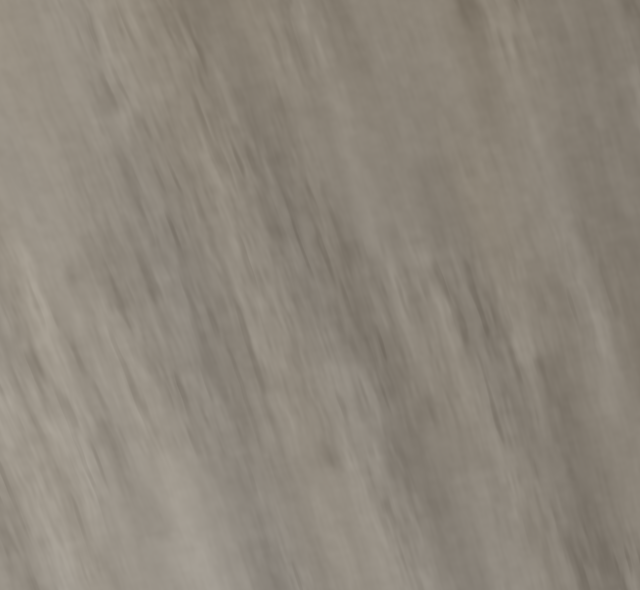
Write a Shadertoy shader that draws this texture.

```glsl
const vec3 DARK_WOOD = vec3(0.488, 0.458, 0.415);
const vec3 LIGHT_WOOD = vec3(0.622, 0.594, 0.550);
const vec3 WARM_SHIFT = vec3(0.012, 0.002, -0.016);
const float BASE_TONE = 0.55;
const vec2 LIGHT_FALLOFF = vec2(-0.56, -0.28);
const float GRAIN_SLOPE = 0.40;      // lean of the grain at the left edge
const float GRAIN_FAN = 0.12;        // how much the lean lessens to the right
const float END_SLOPE = 0.22;
const float PLANK_WIDTH = 0.085;
const float PLANK_LENGTH = 0.72;
const float PLANK_CONTRAST = 0.30;
const float BROAD_CONTRAST = 0.62;
const float STREAK_CONTRAST = 0.44;
const float FIBRE_CONTRAST = 0.30;
const float HAIR_CONTRAST = 0.18;
const float MOTTLE_CONTRAST = 0.20;
const float SLIT_DEPTH = 0.30;
const float KNOT_DEPTH = 0.30;

float hash(vec2 p) {
    vec3 q = fract(vec3(p.xyx) * 0.1031);
    q += dot(q, q.yzx + 33.33);
    return fract((q.x + q.y) * q.z);
}

float noise(vec2 p) {
    vec2 cell = floor(p), f = fract(p);
    f = f * f * (3.0 - 2.0 * f);
    float low = mix(hash(cell), hash(cell + vec2(1, 0)), f.x);
    float high = mix(hash(cell + vec2(0, 1)), hash(cell + vec2(1, 1)), f.x);
    return mix(low, high, f.y);
}

// Noise centred on zero, with a second finer octave
float grain(vec2 p) {
    return 0.65 * noise(p) + 0.35 * noise(p * 2.1 + 17.3) - 0.5;
}

// Tone of one strip, stepping softly at its end joints
float plankTone(float strip, float along) {
    float s = along / PLANK_LENGTH + hash(vec2(strip, 91.0));
    float board = floor(s);
    float joint = smoothstep(0.96, 1.0, fract(s));
    return mix(hash(vec2(strip, board + 40.0)), hash(vec2(strip, board + 41.0)), joint) - 0.5;
}

// Neighbouring strips meet at an edge of varying softness
float planks(vec2 g) {
    float s = g.x / PLANK_WIDTH + 20.0;
    float strip = floor(s);
    float softness = mix(0.08, 0.5, hash(vec2(strip, 7.0)));
    float edge = smoothstep(1.0 - softness, 1.0, fract(s));
    return mix(plankTone(strip, g.y), plankTone(strip + 1.0, g.y), edge);
}

// Sparse dark smudges, stretched along the grain
float knots(vec2 g) {
    vec2 p = g * vec2(5.0, 3.0) + 30.0;
    vec2 cell = floor(p);
    vec2 centre = 0.3 + 0.4 * vec2(hash(cell + 3.1), hash(cell + 8.7));
    vec2 d = (fract(p) - centre) / vec2(0.09, 0.08);
    d += 0.8 * vec2(grain(g * 35.0 + 60.0), grain(g * 30.0 + 90.0));
    return step(0.72, hash(cell + 15.0)) * exp(-dot(d, d));
}

void mainImage(out vec4 fragColor, in vec2 fragCoord) {
    vec2 uv = fragCoord / iResolution.y;
    vec2 middle = 0.5 * iResolution.xy / iResolution.y;

    // Grain space: x runs across the fibres, y along them
    float slope = GRAIN_SLOPE - GRAIN_FAN * uv.x;
    vec2 g = vec2(uv.x + (uv.y - 0.5) * slope, uv.y - END_SLOPE * uv.x);
    g.x += 0.018 * grain(g * vec2(5.0, 2.2) + 50.0);
    g.x += 0.006 * grain(g * vec2(24.0, 18.0) + 70.0);
    vec2 board = g + vec2(0.0, 0.02 * grain(g * 40.0 + 80.0));

    // Large tones: light falloff, boards and wide bands
    float tone = BASE_TONE + dot(uv - middle, LIGHT_FALLOFF);
    tone += PLANK_CONTRAST * planks(board);
    tone += BROAD_CONTRAST * grain(g * vec2(12.0, 1.6) + 10.0);

    // Streaks, fibres and hairs, stronger in some patches
    float patches = smoothstep(0.3, 0.75, noise(g * vec2(9.0, 3.5) + 200.0));
    float strength = mix(0.5, 1.3, patches);
    tone += STREAK_CONTRAST * strength * grain(g * vec2(34.0, 4.5) + 110.0);
    tone += FIBRE_CONTRAST * strength * grain(g * vec2(85.0, 13.0) + 130.0);
    tone += HAIR_CONTRAST * strength * (noise(g * vec2(170.0, 32.0) + 140.0) - 0.5);
    tone += MOTTLE_CONTRAST * grain(g * vec2(50.0, 62.0) + 150.0);

    // Dark slits and knots
    float slits = smoothstep(0.64, 0.95, noise(g * vec2(85.0, 11.0) + 170.0));
    tone -= SLIT_DEPTH * slits * patches;
    tone -= KNOT_DEPTH * knots(g);

    // Slow drift between brown and violet grey
    float warmth = grain(g * vec2(7.0, 1.8) + 300.0) + 0.4 * (uv.y - 0.5);
    vec3 color = mix(DARK_WOOD, LIGHT_WOOD, clamp(tone, -0.35, 1.3));
    fragColor = vec4(color + WARM_SHIFT * warmth, 1.0);
}
```
